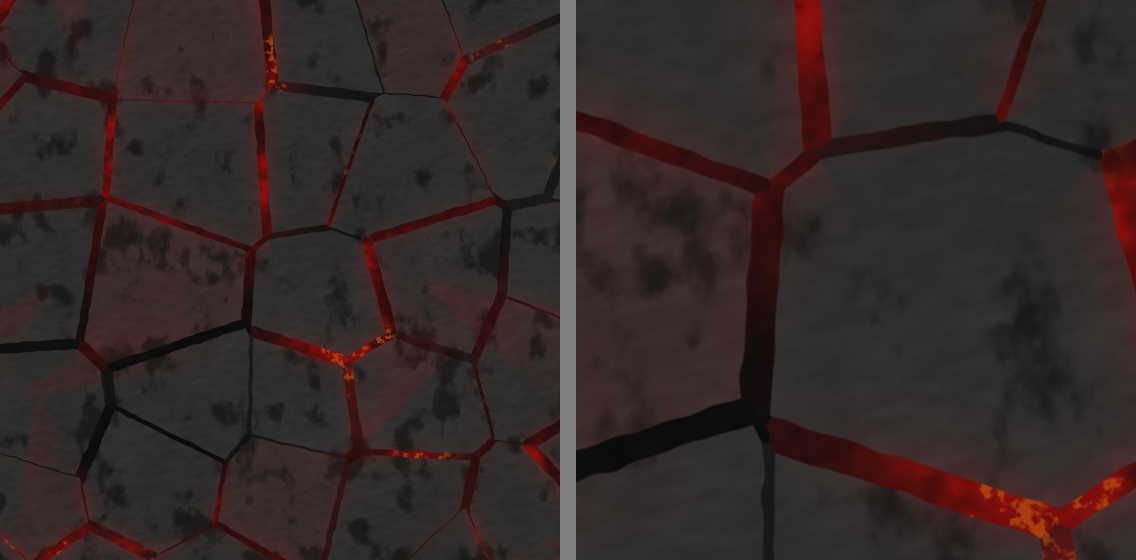
Left, the full canvas; right, a detail of the centre.
Give the GLSL for this texture, as a Shadertoy shader.

```glsl
// Dark stone plates split by a network of cracks, some black, some glowing red.
// Voronoi borders with a width per edge form the cracks; layered noise stains
// the stone, and soft fans of red light spill over the plates.

const float CELLS = 4.7;            // plates across the canvas
const float JITTER = 0.84;          // irregularity of the plates
const float HAIRLINE = 0.0011;      // half width of the thinnest crack
const float WIDE_CRACK = 0.0098;    // half width of the widest crack
const float SOFTNESS = 0.0010;      // blur of crack rims
const int FANS = 9;                 // number of light fans
const float FAN_ANGLE = 0.75;       // opening of a fan in radians
const float FAN_REACH = 0.46;       // length of a fan

const vec3 STONE = vec3(0.181, 0.179, 0.178);
const vec3 HAZE = vec3(0.068, -0.014, -0.014);
const vec3 SOOT = vec3(0.050, 0.048, 0.048);
const vec3 DULL_RED = vec3(0.185, 0.052, 0.052);
const vec3 HOT_RED = vec3(0.50, 0.055, 0.045);
const vec3 EMBER = vec3(0.72, 0.30, 0.06);

float hash(vec2 p) {
    return fract(sin(dot(p, vec2(127.1, 311.7))) * 43758.5453);
}

vec2 hash2(vec2 p) {
    return vec2(hash(p), hash(p + 37.3));
}

float noise(vec2 p) {
    vec2 i = floor(p), f = fract(p);
    f = f * f * (3.0 - 2.0 * f);
    return mix(mix(hash(i), hash(i + vec2(1, 0)), f.x),
               mix(hash(i + vec2(0, 1)), hash(i + vec2(1, 1)), f.x), f.y);
}

float fbm(vec2 p) {
    float sum = 0.0, amp = 0.5;
    for (int i = 0; i < 5; i++) {
        sum += amp * noise(p);
        p = mat2(0.8, 0.6, -0.6, 0.8) * p * 2.03 + 5.7;
        amp *= 0.5;
    }
    return sum / 0.97;
}

vec2 toSite(vec2 cell, vec2 p) {
    return cell + 0.5 + JITTER * (hash2(cell) - 0.5) - p;
}

// x: distance to the crack rim, y: distance to its centre line,
// z: random value of the crack, w: random value of the plate
vec4 cracks(vec2 uv) {
    vec2 p = uv * CELLS, home = floor(p), nearest = home, a = vec2(9.0);
    for (int y = -2; y <= 2; y++)
    for (int x = -2; x <= 2; x++) {
        vec2 cell = home + vec2(x, y), r = toSite(cell, p);
        if (dot(r, r) < dot(a, a)) { a = r; nearest = cell; }
    }
    vec4 best = vec4(9.0, 9.0, 0.0, hash(nearest + 91.7));
    for (int y = -2; y <= 2; y++)
    for (int x = -2; x <= 2; x++) {
        if (x == 0 && y == 0) continue;
        vec2 cell = nearest + vec2(x, y), b = toSite(cell, p);
        float centre = dot(0.5 * (a + b), normalize(b - a)) / CELLS;
        float id = hash(nearest + cell + 13.1);
        float halfWidth = mix(HAIRLINE, WIDE_CRACK, smoothstep(0.02, 0.8, id));
        float rim = centre - halfWidth;
        if (rim < best.x) best.xyz = vec3(rim, centre, fract(id * 17.3));
    }
    return best;
}

// Sum of wedges of light with one crisp and one soft flank
float lightFans(vec2 uv) {
    float sum = 0.0;
    for (int i = 0; i < FANS; i++) {
        vec2 seed = vec2(float(i) * 3.1 + 2.0, 8.4);
        vec2 q = uv - hash2(seed);
        float turn = 6.2832 * hash(seed + 5.9);
        q = mat2(cos(turn), -sin(turn), sin(turn), cos(turn)) * q;
        float angle = atan(q.y, q.x), reach = length(q);
        float wedge = smoothstep(0.0, 0.09, angle)
                    * (1.0 - smoothstep(0.4 * FAN_ANGLE, FAN_ANGLE, angle));
        sum += wedge * smoothstep(0.0, 0.05, reach)
             * (1.0 - smoothstep(0.25 * FAN_REACH, FAN_REACH, reach));
    }
    return min(sum, 1.25);
}

void mainImage(out vec4 fragColor, in vec2 fragCoord) {
    vec2 uv = fragCoord / iResolution.y;
    vec2 wobble = vec2(noise(uv * 70.0), noise(uv * 70.0 + 40.0)) - 0.5;
    vec4 crack = cracks(uv + 0.0028 * wobble);

    // Stone: slanted fine grain, broad tone and dark stains
    vec2 slant = vec2(uv.x + 0.3 * uv.y, uv.y - 0.25 * uv.x);
    float grain = fbm(slant * vec2(55.0, 130.0)) - 0.5;
    float tone = fbm(uv * 9.0 + 3.0) - 0.5;
    float stain = smoothstep(0.56, 0.76, fbm(uv * vec2(25.0, 19.0) + 11.0));
    vec3 color = STONE * (1.0 + 0.26 * grain + 0.16 * tone);

    // Red light on the plates
    float heat = smoothstep(0.22, 0.72, 0.62 * noise(uv * 4.5 + 7.0) + 0.38 * crack.z);
    float haze = lightFans(uv) + 0.65 * step(0.84, crack.w);
    color += HAZE * min(haze, 1.3) * (0.85 + 0.6 * tone);
    color += vec3(0.11, -0.015, -0.015) * heat * heat * exp(-max(crack.x, 0.0) * 65.0);
    color *= 1.0 - 0.42 * stain;

    // Crack filling: soot, dull red, hot red and rare embers
    float rough = fbm(uv * 95.0);
    float hot = smoothstep(0.55, 1.0, heat) * smoothstep(0.34, 0.74, fbm(uv * 17.0 + 2.0));
    vec3 filling = mix(SOOT, DULL_RED, smoothstep(0.15, 0.6, heat));
    filling = mix(filling, HOT_RED, hot) * (0.75 + 0.5 * rough);
    float ember = smoothstep(0.56, 0.68, rough) * smoothstep(0.62, 0.78, noise(uv * 8.0 + 21.0));
    filling = mix(filling, EMBER, 0.75 * ember * smoothstep(0.35, 0.8, heat));

    float blur = max(SOFTNESS, 0.75 / iResolution.y);
    float cover = 1.0 - smoothstep(-blur, blur, crack.x);
    float opacity = mix(0.65, 1.0, smoothstep(0.05, 0.4, crack.z));
    fragColor = vec4(mix(color, filling, cover * opacity), 1.0);
}
```
